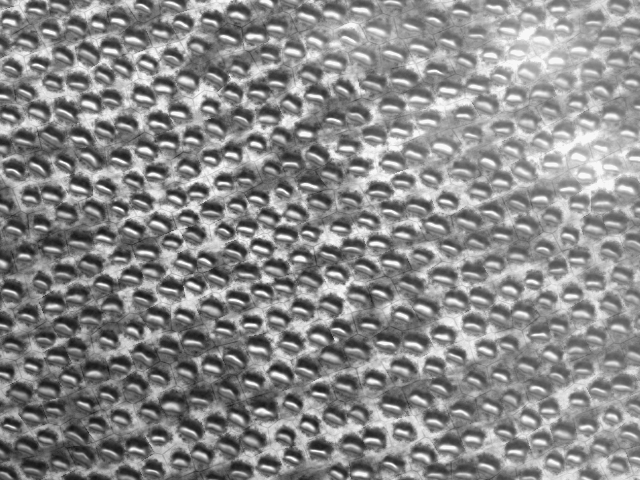
Give the GLSL for this texture, as a Shadertoy shader.

```glsl
struct Scale { vec2 offset; vec2 id; float border; };

float hash(vec2 p) {
    return fract(sin(dot(p, vec2(127.1, 311.7))) * 43758.5453);
}

float noise(vec2 p) {
    vec2 i = floor(p), f = fract(p);
    f = f * f * (3.0 - 2.0 * f);
    return mix(mix(hash(i), hash(i + vec2(1, 0)), f.x),
               mix(hash(i + vec2(0, 1)), hash(i + vec2(1, 1)), f.x), f.y);
}

float fbm(vec2 p) {
    float sum = 0.0, amp = 0.5;
    for (int i = 0; i < 4; i++) {
        sum += amp * noise(p);
        p = p * 2.03 + 17.3;
        amp *= 0.5;
    }
    return sum / 0.9375;
}

mat2 rotation(float a) {
    return mat2(cos(a), sin(a), -sin(a), cos(a));
}

float spot(vec2 p, vec2 center, vec2 size) {
    vec2 d = (p - center) / size;
    return exp(-dot(d, d));
}

// Nearest bump of a jittered oblique lattice, and the gap to the next one
Scale nearestScale(vec2 p, mat2 lattice, float jitter) {
    vec2 cell = floor(inverse(lattice) * p);
    Scale s = Scale(vec2(0), vec2(0), 0.0);
    float best = 9.0, second = 9.0;
    for (int y = -1; y <= 2; y++)
    for (int x = -1; x <= 2; x++) {
        vec2 id = cell + vec2(x, y);
        vec2 shift = vec2(hash(id), hash(id + 41.7)) - 0.5;
        vec2 d = p - lattice * (id + jitter * shift);
        float dist = length(d * vec2(1.0, 1.15));
        if (dist < best) {
            second = best;
            best = dist;
            s.offset = d;
            s.id = id;
        } else second = min(second, dist);
    }
    s.border = second - best;
    return s;
}

// Pale skin between the rows, with torn diagonal streaks
float groundTone(vec2 p, vec2 rowCoord, float grain) {
    float streak = fbm(rowCoord * vec2(0.55, 1.9) + 5.0);
    float patches = fbm(p * 22.0 + 9.0);
    float tone = mix(0.36, 0.84, smoothstep(0.32, 0.62, 0.6 * streak + 0.4 * patches));
    return tone + 0.28 * (grain - 0.5);
}

// Glossy dome: dark crown, slanted gleam, grey foot
float domeTone(vec2 q, float seed, float grain) {
    float tone = mix(0.46, 0.15, smoothstep(-0.55, 0.35, q.y));
    tone += 0.14 * smoothstep(0.55, 1.0, q.y);
    float ridge = q.y + 0.12 + 0.22 * q.x * q.x - 0.2 * (seed - 0.5);
    float width = mix(0.16, 0.32, fract(seed * 7.3));
    float gleam = exp(-pow(ridge / width, 2.0)) * smoothstep(1.0, 0.35, abs(q.x + 0.1));
    tone += gleam * mix(0.4, 0.75, fract(seed * 13.7));
    tone -= 0.16 * exp(-pow((q.y + 0.72) / 0.16, 2.0));
    return tone + 0.16 * (grain - 0.5);
}

void mainImage(out vec4 fragColor, in vec2 fragCoord) {
    vec2 p = fragCoord / iResolution.y;
    float pixel = 1.0 / iResolution.y;

    // Gently bent skin
    vec2 bend = vec2(noise(p * 3.0), noise(p * 3.0 + 31.0)) - 0.5;
    vec2 skin = p + 0.045 * bend;
    mat2 lattice = mat2(0.0556, 0.0150, 0.0290, -0.0490);
    Scale s = nearestScale(skin, lattice, 0.28);
    float grain = fbm(p * 120.0);
    float seed = hash(s.id + 7.1);

    // Bump space, tilted down to the right
    vec2 radius = vec2(0.0215, 0.0178) * mix(0.85, 1.15, hash(s.id + 3.3));
    vec2 q = rotation(0.3 + 0.35 * (seed - 0.5)) * s.offset / radius;
    q += 0.22 * (vec2(noise(p * 75.0), noise(p * 75.0 + 13.0)) - 0.5);
    float r = pow(pow(abs(q.x), 2.4) + pow(abs(q.y), 2.4), 1.0 / 2.4);
    float soft = 0.08 + pixel / radius.y;

    // Ground, rough collar, crease and dome
    float tone = groundTone(p, inverse(lattice) * skin, grain);
    float collar = 1.0 - smoothstep(0.95, 1.6, r + 0.5 * (grain - 0.5));
    tone = mix(tone, 0.3 + 0.5 * (grain - 0.5), 0.8 * collar);
    float crease = 1.0 - smoothstep(0.0, 0.003 + pixel, s.border);
    tone -= 0.16 * crease * noise(p * 35.0 + 3.0);
    float body = 1.0 - smoothstep(1.0 - soft, 1.0 + soft, r);
    tone = mix(tone, domeTone(q, seed, grain), body);

    // Shade at the lower left, haze at the right, glare at the top
    float lit = smoothstep(-0.2, 0.9, 0.6 * p.x + 0.7 * p.y);
    tone *= mix(0.76, 1.12, lit);
    float haze = 0.36 * smoothstep(0.6, 1.35, p.x + 0.15 * p.y);
    haze += 0.1 * smoothstep(0.5, 1.0, p.y);
    tone = mix(tone, 0.74, haze);
    float glare = spot(p, vec2(1.23, 0.67), vec2(0.13, 0.07))
                + spot(p, vec2(1.12, 0.89), vec2(0.11, 0.07))
                + 0.8 * spot(p, vec2(0.75, 0.92), vec2(0.13, 0.05))
                + 0.5 * spot(p, vec2(0.90, 0.72), vec2(0.13, 0.08));
    tone += 0.38 * glare * mix(0.5, 1.0, fbm(p * 25.0));
    fragColor = vec4(vec3(clamp(tone, 0.06, 0.97)), 1.0);
}
```
